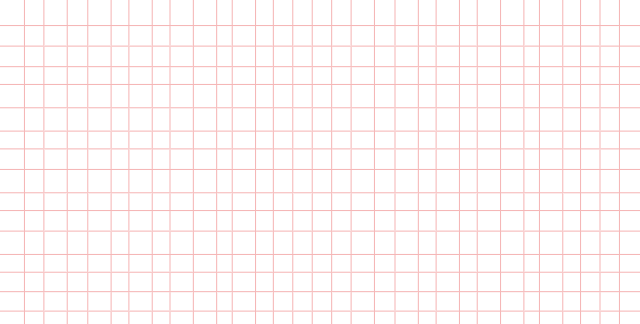
Give the GLSL for this pattern, as a Shadertoy shader.

```glsl
#define UNITS_ACROSS 1152.0
#define LINE_WIDTH 1.8
#define FIRST_COLUMN 44.0
#define FIRST_ROW 46.0
#define COLUMN_COUNT 30
#define ROW_COUNT 15
#define RHYTHM 15
#define PAPER vec3(1.0)
#define INK vec3(0.96, 0.70, 0.70)

// Uneven spacings, cycled along each axis
const float columnGaps[RHYTHM] = float[RHYTHM](
    35.0, 42.0, 37.0, 42.0, 32.0, 42.0, 32.0, 42.0,
    42.0, 28.0, 42.0, 32.0, 35.0, 35.0, 35.0);
const float rowGaps[RHYTHM] = float[RHYTHM](
    37.0, 37.0, 32.0, 42.0, 42.0, 32.0, 37.0, 42.0,
    32.0, 37.0, 42.0, 32.0, 35.0, 35.0, 42.0);

// Distance from x to the nearest ruled line
float ruledDistance(float x, float firstLine, int count, float gaps[RHYTHM]) {
    float nearest = UNITS_ACROSS;
    float line = firstLine;
    for (int i = 0; i < count; i++) {
        nearest = min(nearest, abs(x - line));
        line += gaps[i % RHYTHM];
    }
    return nearest;
}

// Share of a pixel covered by a line at the given distance
float lineCoverage(float dist, float pixel) {
    float overlap = 0.5 * (LINE_WIDTH + pixel) - dist;
    return clamp(overlap, 0.0, min(LINE_WIDTH, pixel)) / pixel;
}

void mainImage(out vec4 fragColor, in vec2 fragCoord) {
    float pixel = UNITS_ACROSS / iResolution.x;

    // Rows are measured down from the top edge
    vec2 pos = vec2(fragCoord.x, iResolution.y - fragCoord.y) * pixel;

    float columns = lineCoverage(
        ruledDistance(pos.x, FIRST_COLUMN, COLUMN_COUNT, columnGaps), pixel);
    float rows = lineCoverage(
        ruledDistance(pos.y, FIRST_ROW, ROW_COUNT, rowGaps), pixel);

    fragColor = vec4(mix(PAPER, INK, max(columns, rows)), 1.0);
}
```
